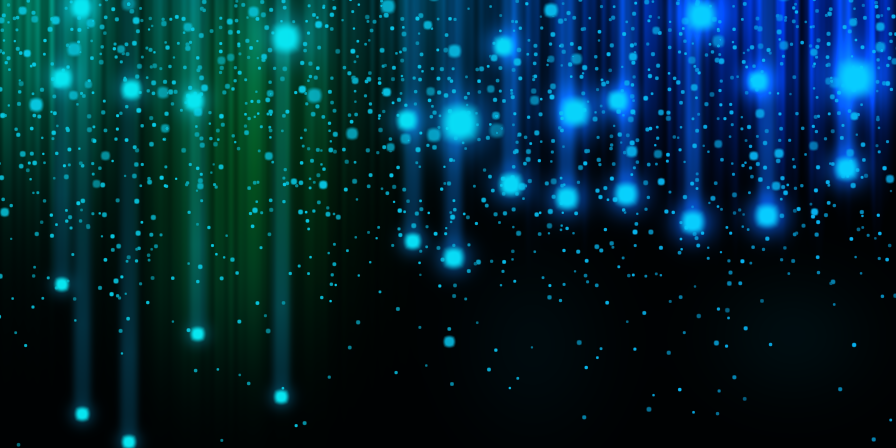
This background is drawn by a Shadertoy shader. Its source:

```glsl
#define COMETS 13
#define COMET_GAP 0.145
#define TRAIL_WIDTH 0.021
#define TRAIL_GAIN 0.62
#define STRAND_FREQ 95.0
#define DUST_CELL 0.027
#define DUST_RADIUS 0.0041
#define SPARK_CELL 0.105
#define CURTAIN_GAIN 0.95
#define LEFT_LIGHT vec3(0.03, 0.90, 0.94)
#define RIGHT_LIGHT vec3(0.03, 0.80, 1.00)

float hash(vec2 p) {
    return fract(sin(dot(p, vec2(127.1, 311.7))) * 43758.5453);
}

float noise(float x, float seed) {
    float cell = floor(x);
    float t = smoothstep(0.0, 1.0, x - cell);
    return mix(hash(vec2(cell, seed)), hash(vec2(cell + 1.0, seed)), t);
}

float blob(vec2 p, vec2 center, vec2 radius) {
    vec2 d = (p - center) / radius;
    return exp(-dot(d, d));
}

// Soft disc, slightly squared
float light(vec2 d, float radius, float softness) {
    vec2 a = abs(d);
    float dist = mix(length(a), max(a.x, a.y), 0.3);
    float soft = max(0.7 / iResolution.y, radius * softness);
    return 1.0 - smoothstep(radius - soft, radius + soft, dist);
}

// Hanging colour: green at left, blue at right, fading downwards
vec3 curtain(vec2 p) {
    float strands = 0.6 * noise(p.x * STRAND_FREQ, 3.0) + 0.4 * noise(p.x * STRAND_FREQ * 0.3, 8.0);
    float hem = 0.36 + 0.2 * noise(p.x * STRAND_FREQ * 0.5, 5.0);
    float fall = smoothstep(hem, 1.12, p.y);
    vec3 col = vec3(0.0, 0.42, 0.28) * blob(p, vec2(0.03, 1.02), vec2(0.30, 0.40));
    col += vec3(0.01, 0.26, 0.06) * blob(p, vec2(0.58, 0.78), vec2(0.21, 0.38));
    col += vec3(0.0, 0.12, 0.08) * blob(p, vec2(0.50, 0.38), vec2(0.17, 0.22));
    col += vec3(0.0, 0.16, 0.19) * blob(p, vec2(0.80, 1.05), vec2(0.40, 0.30));
    float blue = smoothstep(0.85, 1.9, p.x);
    col += vec3(0.0, 0.14, 0.72) * blue * fall * (0.4 + strands);
    col += vec3(0.0, 0.09, 0.16) * fall * strands;
    col *= 0.5 + 0.9 * strands;
    // Dim haze near the floor
    col += vec3(0.0, 0.035, 0.045) * blob(p, vec2(1.19, 0.23), vec2(0.16, 0.20));
    col += vec3(0.0, 0.045, 0.055) * blob(p, vec2(1.77, 0.25), vec2(0.17, 0.14));
    return col * CURTAIN_GAIN + vec3(0.0, 0.006, 0.01);
}

// One jittered light per grid cell; cells fill up from low to high
float scatter(vec2 p, float cellSize, float radius, vec2 rise, float density, float seed) {
    vec2 cell = floor(p / cellSize);
    vec2 jitter = vec2(hash(cell + seed), hash(cell + seed + 17.3));
    vec2 center = (cell + 0.22 + 0.56 * jitter) * cellSize;
    float chance = density * smoothstep(rise.x, rise.y, center.y);
    float present = step(hash(cell + seed + 41.7), chance);
    float size = radius * mix(0.6, 1.15, hash(cell + seed + 73.1));
    return present * light(p - center, size, 0.4) * mix(0.5, 1.0, hash(cell + seed + 9.2));
}

vec2 cometTip(float i) {
    float damping = 0.24 * exp(-0.2 * i);
    float late = max(i - 6.0, 0.0);
    float x = 0.138 + COMET_GAP * i - damping * sin(0.53 * i);
    x += 0.1 * exp(-4.0 * (i - 5.0) * (i - 5.0)) - 0.085 * sin(0.55 * late);
    float y = mix(0.13, 0.56, step(4.5, i)) + damping * cos(2.05 * i - 0.2);
    y += 0.06 * sin(1.2 * late) - 0.2 * exp(-2.0 * (i - 6.0) * (i - 6.0));
    return vec2(x, y);
}

// Larger light higher on the trail
vec2 cometTop(float i, float tipX) {
    float y = 0.83 + 0.11 * cos(2.0944 * (i - 4.0)) + 0.05 * cos(0.5236 * i);
    return vec2(tipX - 0.02 * sin(3.0 * i), y);
}

void mainImage(out vec4 fragColor, in vec2 fragCoord) {
    vec2 p = fragCoord / iResolution.y;
    float side = smoothstep(0.5, 1.7, p.x);
    vec3 lightColor = mix(LEFT_LIGHT, RIGHT_LIGHT, side);
    vec3 trailColor = mix(vec3(0.02, 0.26, 0.36), vec3(0.03, 0.36, 0.90), side);
    vec3 col = curtain(p);
    float cores = 0.0;
    float halo = 0.0;

    // Comets
    for (int k = 0; k < COMETS; k++) {
        float i = float(k);
        vec2 tip = cometTip(i);
        vec2 top = cometTop(i, tip.x);
        float tipSize = mix(0.014, 0.023, smoothstep(4.0, 7.0, i));
        float big = abs(cos(1.5708 * i) * cos(0.5236 * i)) * step(3.5, i);
        float topSize = 0.020 + 0.017 * big;
        float across = (p.x - tip.x) / TRAIL_WIDTH;
        float trail = exp(-pow(abs(across), 3.0)) * smoothstep(tip.y - 0.01, tip.y + 0.05, p.y);
        trail *= 0.4 + 0.6 * exp(-2.5 * abs(p.y - tip.y - 0.2));
        col += trailColor * trail * TRAIL_GAIN;
        cores = max(cores, max(light(p - tip, tipSize, 0.5), light(p - top, topSize, 0.5)));
        halo += blob(p, tip, vec2(tipSize * 1.9)) + blob(p, top, vec2(topSize * 2.0));
    }

    // Fine dust in three layers
    vec2 dustRise = vec2(0.15, 0.78);
    float dust = scatter(p, DUST_CELL, DUST_RADIUS, dustRise, 0.45, 2.0);
    dust = max(dust, scatter(p + 0.013, DUST_CELL * 1.37, DUST_RADIUS * 1.2, dustRise, 0.50, 31.0));
    dust = max(dust, scatter(p + 0.007, DUST_CELL * 1.9, DUST_RADIUS, vec2(-0.05, 0.5), 0.40, 64.0));

    // Medium sparks
    vec2 sparkRise = vec2(0.40, 0.95);
    float sparks = scatter(p, SPARK_CELL, 0.0135, sparkRise, 0.55, 57.0);
    sparks = max(sparks, scatter(p + 0.04, SPARK_CELL * 0.7, 0.0085, sparkRise, 0.65, 83.0));

    col += trailColor * min(halo, 1.0) * 0.85;
    col = mix(col, lightColor * vec3(1.0, 0.88, 0.95), max(dust, sparks));
    col = mix(col, lightColor, cores);
    fragColor = vec4(clamp(col, 0.0, 1.0), 1.0);
}
```
